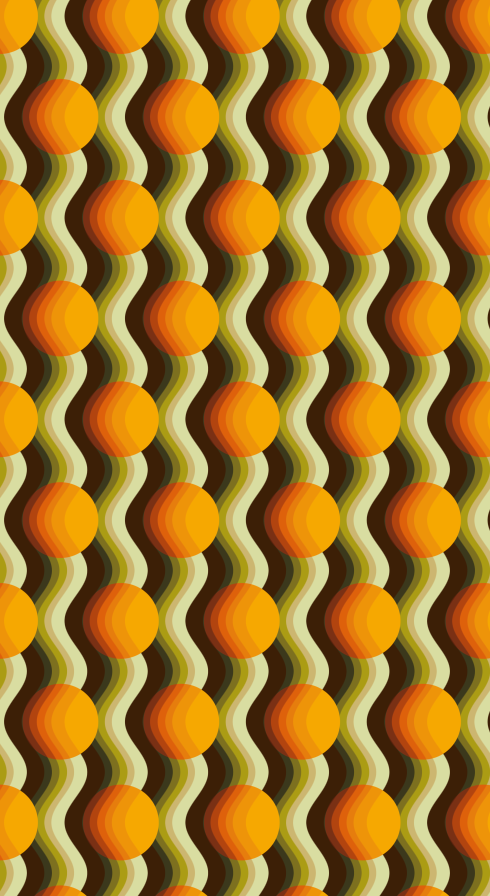
Give the GLSL for this pattern, as a Shadertoy shader.

```glsl
// Retro balls staggered over wavy vertical ribbons. One sine-warped coordinate
// cuts both the earthy ribbon bands and the warm bands inside each ball,
// so the edges run continuously from ribbon to ball.

// Unit = ribbon pitch; bands start at 0 and the last one ends at 1.
const float bandStart[7] = float[7](0.0, 0.29, 0.415, 0.54, 0.666, 0.782, 1.0);

const vec3 ribbonColor[6] = vec3[6](
    vec3(0.235, 0.120, 0.025), // dark brown
    vec3(0.230, 0.220, 0.110), // forest
    vec3(0.490, 0.440, 0.120), // olive
    vec3(0.670, 0.610, 0.080), // lime
    vec3(0.800, 0.715, 0.440), // tan
    vec3(0.850, 0.865, 0.630)  // cream
);

const vec3 ballColor[7] = vec3[7](
    vec3(0.350, 0.130, 0.050), // maroon
    vec3(0.480, 0.190, 0.080), // rust
    vec3(0.700, 0.265, 0.060), // brick
    vec3(0.870, 0.380, 0.045), // orange
    vec3(0.900, 0.490, 0.050), // tangerine
    vec3(0.935, 0.580, 0.035), // amber
    vec3(0.965, 0.660, 0.005)  // yellow
);

float edge(float d, float blur) {
    return smoothstep(-blur, blur, d);
}

vec3 ribbons(float x, float blur) {
    // Shift the wrap into the cream band so that its seam is invisible
    float t = fract(x + 0.1) - 0.1;
    vec3 color = ribbonColor[5];
    for (int i = 0; i < 6; i++)
        color = mix(color, ribbonColor[i], edge(t - bandStart[i], blur));
    return color;
}

vec3 ballBands(float x, float blur) {
    vec3 color = ballColor[0];
    for (int i = 1; i < 7; i++)
        color = mix(color, ballColor[i], edge(x - bandStart[i], blur));
    return color;
}

void mainImage(out vec4 fragColor, in vec2 fragCoord) {
    float pixel = 8.108 / iResolution.x;
    vec2 p = fragCoord * pixel;
    p.y -= 1.216;

    // Waves swing left at every ball row
    float rowPitch = 1.668;
    float wave = 0.068 + 0.188 * (1.0 - cos(6.2831853 * p.y / rowPitch));
    float x = p.x - wave;
    float blur = 0.6 * fwidth(x);

    // Nearest ball on the staggered grid
    float row = round(p.y / rowPitch);
    float column = row + 2.0 * round((p.x - row) * 0.5);
    float ball = length(p - vec2(column, row * rowPitch)) - 0.627;

    vec3 color = ribbons(x, blur);
    color = mix(color, ballBands(x - column + 1.0, blur), edge(-ball, 0.7 * pixel));
    fragColor = vec4(color, 1.0);
}
```
